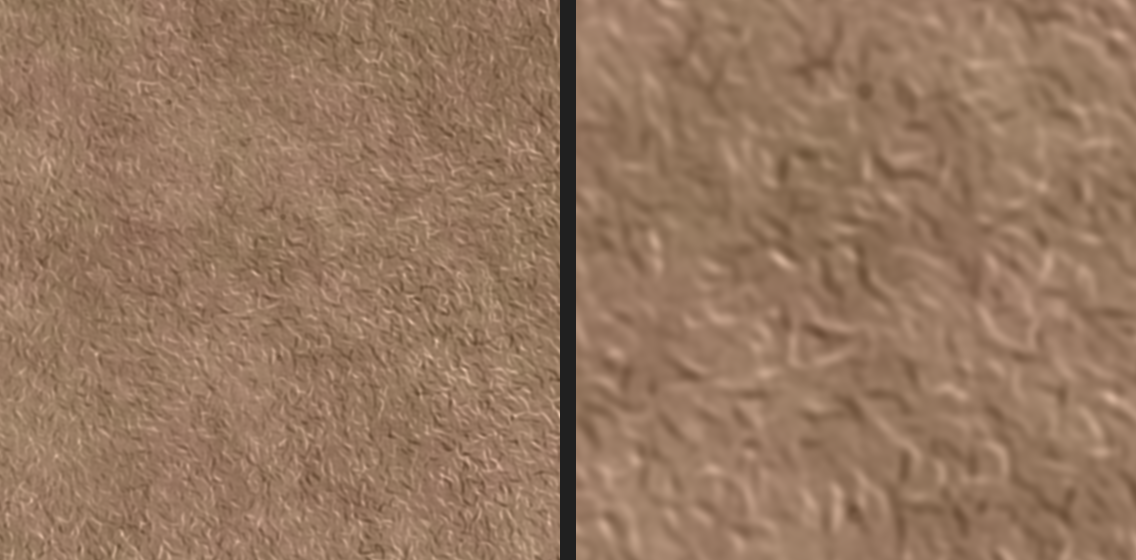
Left, the full canvas; right, a detail of the centre.
Give the GLSL for this texture, as a three.js fragment shader.

```glsl
// Soft brown felt or short carpet: thousands of small blunt tufts with
// shaded flanks are summed over a jittered grid, then toned by noise of
// several sizes for worn patches, a slow change of hue and dark specks.
varying vec2 vUv;

const vec3  BASE_COLOR    = vec3(0.592, 0.472, 0.380);
const vec3  LIGHT_TINT    = vec3(1.0, 0.95, 0.94);    // colour shift per unit of tone
const vec3  HUE_DRIFT     = vec3(0.011, -0.008, 0.010); // olive to pink
const float TUFT_GRID     = 90.0;    // tufts across the canvas
const float TUFT_LENGTH   = 0.0068;  // falloff along a tuft
const float TUFT_WIDTH    = 0.0034;  // falloff across a tuft
const float TUFT_BEND     = 0.7;
const float FLANK_SHADE   = 0.55;    // strength of the shaded sides
const float LEAN_ANGLE    = -0.98;   // main tuft direction, radians
const float LEAN_SPREAD   = 1.2;
const float TUFT_CONTRAST = 0.122;
const float PATCH_CONTRAST = 0.060;
const float CLUMP_CONTRAST = 0.050;
const float GRAIN_CONTRAST = 0.045;
const float SPECK_GRID    = 9.0;
const float SPECK_CHANCE  = 0.05;
const float SPECK_RADIUS  = 0.008;
const float SPECK_DEPTH   = 0.13;

float hash(vec2 p) {
  return fract(sin(dot(p, vec2(127.1, 311.7))) * 43758.5453);
}

vec2 hash2(vec2 p) {
  return vec2(hash(p), hash(p + 37.3));
}

// Smooth value noise, centred on zero
float noise(vec2 p) {
  vec2 cell = floor(p);
  vec2 f = fract(p);
  f = f * f * (3.0 - 2.0 * f);
  float low = mix(hash(cell), hash(cell + vec2(1.0, 0.0)), f.x);
  float high = mix(hash(cell + vec2(0.0, 1.0)), hash(cell + vec2(1.0, 1.0)), f.x);
  return mix(low, high, f.y) - 0.5;
}

// Turns noise off the pixel axes so that its lattice does not show
vec2 turned(vec2 p) {
  return mat2(0.8, 0.6, -0.6, 0.8) * p;
}

// One curved tuft: a soft ridge or groove with opposite flanks
float tuft(vec2 offset, float angle, float bend, float size) {
  float c = cos(angle);
  float s = sin(angle);
  float along = dot(offset, vec2(c, s)) / (TUFT_LENGTH * size);
  float across = dot(offset, vec2(-s, c)) / TUFT_WIDTH;
  across += bend * along * along;
  float across2 = across * across;
  return (1.0 - FLANK_SHADE * across2) * exp(-0.5 * (along * along + across2));
}

// Sum of all tufts that reach this point
float tufts(vec2 uv) {
  vec2 home = floor(uv * TUFT_GRID);
  float lean = LEAN_ANGLE + 0.8 * noise(uv * 5.0 + 3.7);
  float sum = 0.0;
  for (int y = -2; y <= 2; y++) {
    for (int x = -2; x <= 2; x++) {
      vec2 cell = home + vec2(float(x), float(y));
      vec2 center = (cell + hash2(cell + 11.9)) / TUFT_GRID;
      vec2 turn = hash2(cell + 71.3);
      float angle = lean + LEAN_SPREAD * (turn.x + turn.y - 1.0);
      float bend = TUFT_BEND * (hash(cell + 53.1) - 0.5);
      float size = mix(0.6, 1.25, hash(cell + 29.8));
      float height = 2.0 * hash(cell + 5.7) - 1.0;
      sum += height * tuft(uv - center, angle, bend, size);
    }
  }
  return sum;
}

// Rare round specks, kept inside their cells
float specks(vec2 uv) {
  vec2 cell = floor(uv * SPECK_GRID);
  vec2 center = (cell + 0.2 + 0.6 * hash2(cell + 19.4)) / SPECK_GRID;
  float present = step(hash(cell + 83.6), SPECK_CHANCE);
  return present * (1.0 - smoothstep(0.2, 1.0, distance(uv, center) / SPECK_RADIUS));
}

void main() {
  // Tufts stand out more towards the lower right
  float relief = mix(0.84, 1.16, smoothstep(-0.7, 0.8, vUv.x - vUv.y));
  relief *= 1.0 + 0.5 * noise(vUv * 7.0 + 21.0);
  float pile = tufts(vUv);
  pile += 0.12 * (pile * pile - 0.14);

  // Broad patches, clumps, fine grain and a gentle brightening downwards
  vec2 uv = turned(vUv);
  float patches = noise(uv * 8.0 + 9.2) + 0.7 * noise(uv * 21.0 + 4.1);
  float tone = TUFT_CONTRAST * relief * pile;
  tone += PATCH_CONTRAST * patches;
  tone += CLUMP_CONTRAST * noise(uv * 48.0 + 17.0);
  tone += GRAIN_CONTRAST * noise(uv * 165.0);
  tone += 0.026 * (0.5 - vUv.y);
  tone -= SPECK_DEPTH * specks(vUv);

  float hue = noise(uv * 7.0 + 31.0) + 0.8 * noise(uv * 24.0 + 13.0);
  vec3 color = BASE_COLOR + LIGHT_TINT * tone + HUE_DRIFT * hue;
  gl_FragColor = vec4(color, 1.0);
}
```
